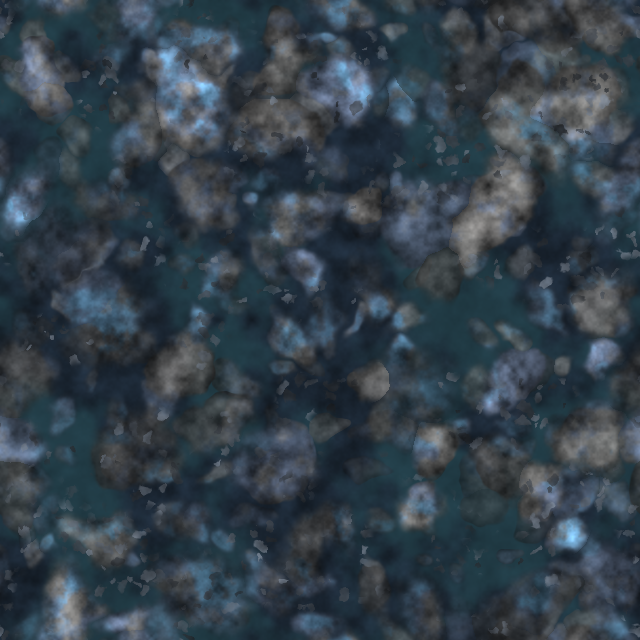
Give the GLSL for this texture, as a three.js fragment shader.

```glsl
// Seamless bed of dusky, soft-edged pebbles with blue mineral glints in dark teal silt.
varying vec2 vUv;

const vec3 NAVY = vec3(0.105, 0.150, 0.200);
const vec3 TEAL = vec3(0.130, 0.235, 0.275);
const vec3 TAUPE = vec3(0.345, 0.340, 0.335);
const vec3 SLATE = vec3(0.285, 0.325, 0.400);
const vec3 GLINT = vec3(0.310, 0.490, 0.610);
const vec3 GRIT = vec3(0.340, 0.370, 0.410);

float hash(vec2 p) {
  vec3 q = fract(p.xyx * 0.1031);
  q += dot(q, q.yzx + 33.33);
  return fract((q.x + q.y) * q.z);
}

// Value noise that wraps after a whole number of cells.
float noise(vec2 uv, float period, float seed) {
  vec2 p = uv * period;
  vec2 cell = floor(p);
  vec2 f = p - cell;
  f = f * f * (3.0 - 2.0 * f);
  vec2 lo = mod(cell, period) + seed;
  vec2 hi = mod(cell + 1.0, period) + seed;
  float bottom = mix(hash(lo), hash(vec2(hi.x, lo.y)), f.x);
  float top = mix(hash(vec2(lo.x, hi.y)), hash(hi), f.x);
  return mix(bottom, top, f.y);
}

float fbm(vec2 uv, float period, float seed) {
  float sum = 0.0;
  float weight = 0.533;
  for (int i = 0; i < 4; i++) {
    sum += weight * noise(uv, period, seed);
    weight *= 0.5;
    period *= 2.0;
    seed += 17.0;
  }
  return sum;
}

vec2 warp(vec2 uv, float period, float amount) {
  vec2 offset = vec2(fbm(uv, period, 211.0), fbm(uv, period, 307.0)) - 0.5;
  return uv + amount * offset;
}

// Highest pebble at this point: x = height (1 at its centre), y = tone, z = hue.
vec3 pebble(vec2 uv, float count, float seed, vec2 radii) {
  vec2 p = uv * count;
  vec2 base = floor(p);
  vec3 best = vec3(-1.0, 0.0, 0.0);
  for (int j = -1; j <= 1; j++) {
    for (int i = -1; i <= 1; i++) {
      vec2 cell = base + vec2(float(i), float(j));
      vec2 id = mod(cell, count) + seed;
      vec2 jitter = vec2(hash(id + 3.0), hash(id + 71.0));
      vec2 d = p - cell - mix(vec2(0.12), vec2(0.88), jitter);
      float angle = 6.2832 * hash(id + 137.0);
      vec2 axis = vec2(cos(angle), sin(angle));
      d = vec2(dot(d, axis), dot(d, vec2(-axis.y, axis.x)));
      d *= vec2(0.87, 1.18);
      float radius = mix(radii.x, radii.y, hash(id + 29.0));
      float height = 1.0 - length(d) / radius;
      if (height > best.x) best = vec3(height, hash(id + 191.0), hash(id + 251.0));
    }
  }
  return best;
}

// Silt: smooth teal pools between darker, grainy navy ground.
vec3 silt(vec2 uv, float grain) {
  float pool = smoothstep(0.36, 0.62, fbm(uv, 9.0, 401.0));
  vec3 color = mix(NAVY, TEAL, pool);
  return color * mix(0.55 + 0.9 * grain, 0.85 + 0.3 * grain, pool);
}

vec3 layPebbles(vec3 ground, vec3 stone, vec2 uv, float grain, float strength) {
  float cloud = fbm(uv, 12.0, 503.0);
  float mottle = fbm(uv, 34.0, 601.0);
  float dome = smoothstep(0.0, 0.65, stone.x);
  float hue = 0.55 * stone.z + 0.9 * (mottle - 0.5) + 0.45 * cloud;
  vec3 color = mix(TAUPE, SLATE, smoothstep(0.32, 0.7, hue));
  float glint = smoothstep(0.47, 0.66, cloud) * smoothstep(0.38, 0.62, mottle);
  color = mix(color, GLINT, 0.75 * glint * dome);
  color *= mix(0.62, 1.2, stone.y) * (0.62 + 0.52 * dome) * (0.2 + 1.6 * grain);
  float softness = mix(0.08, 0.5, smoothstep(0.3, 0.6, cloud));
  float cover = smoothstep(0.0, softness, stone.x) * mix(0.65, 1.0, stone.y);
  return mix(ground, color, cover * strength);
}

// Small chips gathered in loose clumps.
vec3 scatterGrit(vec3 ground, vec2 uv, float grain) {
  vec3 chip = pebble(warp(uv, 60.0, 0.025), 46.0, 809.0, vec2(0.2, 0.55));
  float clump = smoothstep(0.46, 0.64, fbm(uv, 13.0, 907.0));
  float cover = smoothstep(0.0, 0.35, chip.x) * step(0.5, chip.z) * clump;
  vec3 color = GRIT * mix(0.4, 1.2, chip.y) * (0.4 + 1.2 * grain);
  return mix(ground, color, 0.75 * cover);
}

void main() {
  float grain = fbm(vUv, 38.0, 101.0);
  vec2 bent = warp(vUv, 11.0, 0.085);
  vec3 color = silt(vUv, grain);
  vec3 small = pebble(bent, 13.0, 43.0, vec2(0.25, 0.6));
  color = layPebbles(color, small, vUv, grain, 0.6);
  vec3 large = pebble(bent, 8.0, 5.0, vec2(0.3, 0.64));
  color = layPebbles(color, large, vUv, grain, 0.95);
  color = scatterGrit(color, vUv, grain);
  gl_FragColor = vec4(color, 1.0);
}
```
